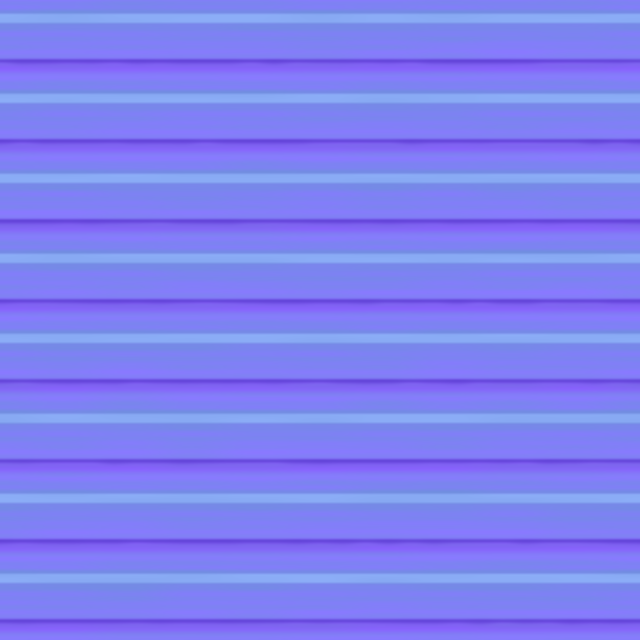
This texture map is drawn by a WebGL 1 fragment shader. Its source:

```glsl
precision highp float;
// Normal-map style horizontal siding: eight boards stacked down the canvas.
// Each board is a vertical colour profile with a dark groove, a violet slope
// and a pale blue ridge; wrapping value noise adds streaks and worn edges.

uniform vec2 u_resolution;

const float BOARDS = 8.0;
const float GROOVE_PHASE = 0.760;   // first groove, in boards below the top
const float GROOVE_WIDTH = 0.026;   // widths are fractions of one board
const float GROOVE_WEAR = 0.016;
const float RIDGE_POS = 0.469;      // ridge, measured down from the groove
const float RIDGE_HALF = 0.058;
const float RIDGE_SOFT = 0.022;
const float WEAR_CELLS = 28.0;      // noise cells across the canvas
const float STREAK_CELLS = 10.0;
const float STREAK_ROWS = 12.0;     // streak rows per board
const float STREAK_GAIN = 0.45;
const float BAND_COUNT = 9.0;
const float BAND_GAIN = 0.18;

const vec3 GROOVE = vec3(0.39, 0.27, 0.85);
const vec3 VIOLET = vec3(0.51, 0.39, 0.96);
const vec3 LILAC  = vec3(0.52, 0.49, 0.98);
const vec3 BLUE   = vec3(0.49, 0.51, 0.95);
const vec3 SLATE  = vec3(0.46, 0.54, 0.90);
const vec3 RIDGE  = vec3(0.54, 0.67, 0.96);

float hash(vec2 p) {
  vec3 q = fract(vec3(p.xyx) * 0.1031);
  q += dot(q, q.yzx + 33.33);
  return fract((q.x + q.y) * q.z);
}

// Value noise that wraps after "period" cells on each axis.
float wrapNoise(vec2 p, vec2 period) {
  vec2 cell = floor(p);
  vec2 f = fract(p);
  f = f * f * (3.0 - 2.0 * f);
  vec2 a = mod(cell, period);
  vec2 b = mod(cell + 1.0, period);
  return mix(mix(hash(a), hash(vec2(b.x, a.y)), f.x),
             mix(hash(vec2(a.x, b.y)), hash(b), f.x), f.y);
}

// Broad slopes of a board, u running from 0 to 1 down from its groove.
vec3 boardSlope(float u) {
  vec3 c = mix(VIOLET, LILAC, smoothstep(0.07, 0.20, u));
  c = mix(c, BLUE, smoothstep(0.20, 0.32, u));
  c = mix(c, SLATE, smoothstep(0.32, 0.41, u));
  c = mix(c, BLUE, smoothstep(0.55, 0.64, u));
  return mix(c, LILAC, smoothstep(0.72, 0.92, u));
}

void main() {
  vec2 uv = gl_FragCoord.xy / u_resolution;
  float pixel = BOARDS / u_resolution.y;
  float down = (1.0 - uv.y) * BOARDS - GROOVE_PHASE;
  float u = fract(down);
  float row = mod(floor(down + 0.5), BOARDS);

  vec3 color = boardSlope(u);

  // Fine horizontal bands and irregular streaks on the flatter parts.
  vec2 streakPeriod = vec2(STREAK_CELLS, STREAK_ROWS * BOARDS);
  float streak = wrapNoise(vec2(uv.x * STREAK_CELLS, down * STREAK_ROWS),
                           streakPeriod) - 0.5;
  float band = cos(6.28318 * BAND_COUNT * u);
  color += (LILAC - SLATE) * (streak * STREAK_GAIN + band * BAND_GAIN);

  // Pale ridge with a soft upper and lower edge.
  float ridgeSoft = max(RIDGE_SOFT, pixel);
  float ridge = 1.0 - smoothstep(RIDGE_HALF - ridgeSoft,
                                 RIDGE_HALF + ridgeSoft, abs(u - RIDGE_POS));
  color = mix(color, RIDGE + streak * 0.02, ridge);

  // Groove with a lower edge that thickens in worn patches.
  float wear = wrapNoise(vec2(uv.x * WEAR_CELLS, row),
                         vec2(WEAR_CELLS, BOARDS));
  float offset = u - step(0.5, u);
  float width = GROOVE_WIDTH + GROOVE_WEAR * wear * step(0.0, offset);
  float depth = offset / max(width, pixel);
  float groove = exp(-depth * depth) * (0.88 + 0.12 * wear);
  color = mix(color, GROOVE, groove);

  gl_FragColor = vec4(clamp(color, 0.0, 1.0), 1.0);
}
```
